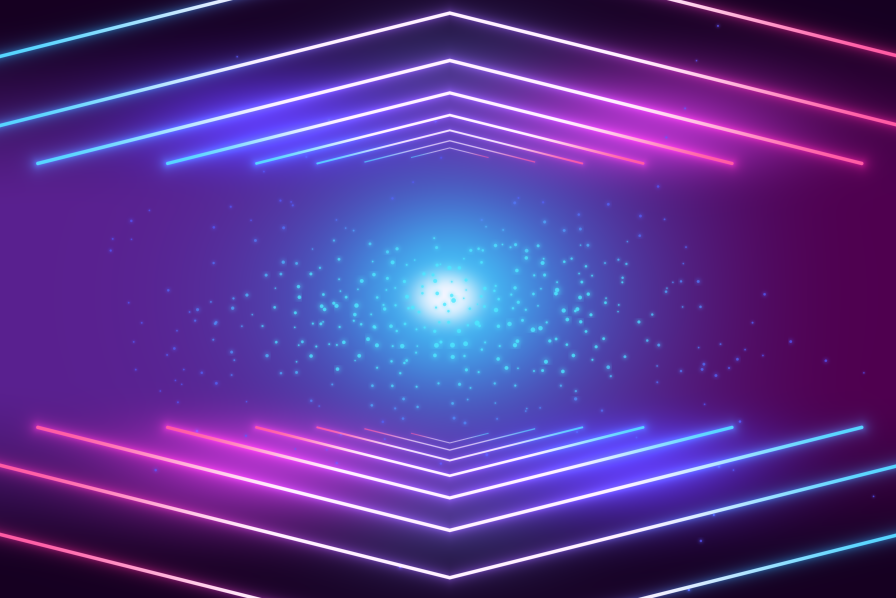
This background is drawn by a WebGL 1 fragment shader. Its source:

```glsl
precision highp float;
// Neon chevron corridor: mirrored light strips, violet haze and a glowing core with drifting sparks.

uniform vec2 u_resolution;

#define STRIPS 8
#define STRIP_END 0.2207
#define STRIP_RISE 0.367
#define STRIP_RATIO 0.685
#define STRIP_SLOPE 0.25
#define STRIP_WIDTH 0.0029
#define SPARK_CELL 0.034
#define SPARK_SPREAD vec2(0.36, 0.15)
#define CENTER vec2(0.003, 0.006)

const vec3 CYAN = vec3(0.12, 0.80, 1.0);
const vec3 PINK = vec3(1.0, 0.16, 0.52);
const vec3 STRIP_WHITE = vec3(1.0, 0.95, 1.0);

float hash(vec2 p) {
    return fract(sin(dot(p, vec2(127.1, 311.7))) * 43758.545);
}

// Gaussian falloff around a point with separate radii per axis
float blob(vec2 p, vec2 center, vec2 radii) {
    vec2 e = (p - center) / radii;
    return exp(-dot(e, e));
}

float segmentDistance(vec2 p, vec2 a, vec2 b) {
    vec2 ab = b - a;
    return length(p - a - ab * clamp(dot(p - a, ab) / dot(ab, ab), 0.0, 1.0));
}

// Walls, dark ceiling and floor, coloured pools of light
vec3 room(vec2 p, vec2 q) {
    vec3 wall = mix(vec3(0.35, 0.125, 0.56), vec3(0.31, 0.0, 0.31), smoothstep(0.1, 0.7, p.x));
    vec3 col = mix(wall, vec3(0.085, 0.0, 0.13), smoothstep(0.14, 0.47, q.y));
    col += vec3(0.08, 0.14, 0.2) * blob(q, vec2(0.0, 0.37), vec2(0.2, 0.11));

    float panel = smoothstep(0.13, 0.25, q.y);
    col = mix(col, vec3(0.38, 0.20, 0.98), 0.9 * panel * blob(q, vec2(-0.29, 0.275), vec2(0.23, 0.095)));
    col = mix(col, vec3(0.72, 0.18, 0.79), 0.9 * panel * blob(q, vec2(0.31, 0.27), vec2(0.26, 0.105)));
    return col;
}

// Central light: blue haze, cyan halo, white heart
vec3 addCore(vec3 col, vec2 p) {
    col = mix(col, vec3(0.24, 0.46, 0.87), 0.95 * blob(p, vec2(0.0), vec2(0.30, 0.23)));
    col = mix(col, vec3(0.27, 0.80, 0.98), 0.95 * blob(p, vec2(0.0), vec2(0.145, 0.13)));
    float heart = length((p - vec2(-0.006, -0.004)) / vec2(0.056, 0.043));
    return mix(col, vec3(0.95, 0.96, 1.0), exp(-pow(heart, 3.0)));
}

// One layer of round sparks, denser and larger towards the centre
vec3 addSparks(vec3 col, vec2 p, float cell, float seed, float px) {
    vec2 id = floor(p / cell);
    float density = blob((id + 0.5) * cell, vec2(0.02, -0.025), SPARK_SPREAD);
    vec2 jitter = vec2(hash(id + seed), hash(id + seed + 17.3));
    float d = length(p - (id + 0.18 + 0.64 * jitter) * cell);
    float present = step(hash(id + seed + 41.7), 0.9 * density);
    float radius = mix(0.0012, 0.0046, hash(id + seed + 73.9) * (0.35 + 0.65 * density));
    float dotMask = 1.0 - smoothstep(radius - px, radius + px, d);
    float halo = 0.3 * exp(-d * d / (radius * radius * 4.0));
    vec3 tint = mix(vec3(0.33, 0.32, 0.95), vec3(0.30, 0.91, 1.0), smoothstep(0.05, 0.6, density));
    return mix(col, tint, present * max(0.85 * dotMask, halo));
}

// Nested chevrons shrinking geometrically towards the horizon
vec3 addStrips(vec3 col, vec2 q, float px) {
    float rise = STRIP_RISE;
    for (int i = 0; i < STRIPS; i++) {
        float n = float(i);
        float inner = max(n - 5.0, 0.0);
        float reach = rise / STRIP_SLOPE - 0.01 * inner * inner;
        vec2 apex = vec2(0.0, STRIP_END + rise);
        vec2 tip = apex + reach * vec2(1.0, -STRIP_SLOPE);
        float d = segmentDistance(vec2(abs(q.x), q.y), apex, tip);

        float scale = mix(1.0, 0.3, smoothstep(2.0, 7.0, n));
        float halfWidth = STRIP_WIDTH * scale;
        float along = clamp(abs(q.x) / min(reach, 0.75), 0.0, 1.0);
        vec3 side = mix(CYAN, PINK, smoothstep(-0.04, 0.04, q.x));
        vec3 tint = mix(vec3(0.62, 0.40, 0.95), side, smoothstep(0.1, 0.8, along));
        vec3 core = mix(STRIP_WHITE, side, 0.75 * smoothstep(0.35, 1.0, along));

        float strength = mix(1.0, 0.55, smoothstep(4.0, 7.0, n));
        col += tint * 0.5 * strength * scale * exp(-d / (0.009 * scale));
        float line = 1.0 - smoothstep(halfWidth - 0.7 * px, halfWidth + 0.7 * px, d);
        col = mix(col, core, strength * line);
        rise *= STRIP_RATIO;
    }
    return col;
}

void main() {
    float px = 1.0 / u_resolution.y;
    vec2 p = (gl_FragCoord.xy - 0.5 * u_resolution) * px - CENTER;
    // The lower half is the upper half turned by 180 degrees
    vec2 q = p.y < 0.0 ? -p : p;

    vec3 col = addCore(room(p, q), p);
    col = addSparks(col, p, SPARK_CELL, 3.1, px);
    col = addSparks(col, p + 0.011, SPARK_CELL * 0.77, 29.4, px);
    col = addStrips(col, q, px);
    gl_FragColor = vec4(clamp(col, 0.0, 1.0), 1.0);
}
```
